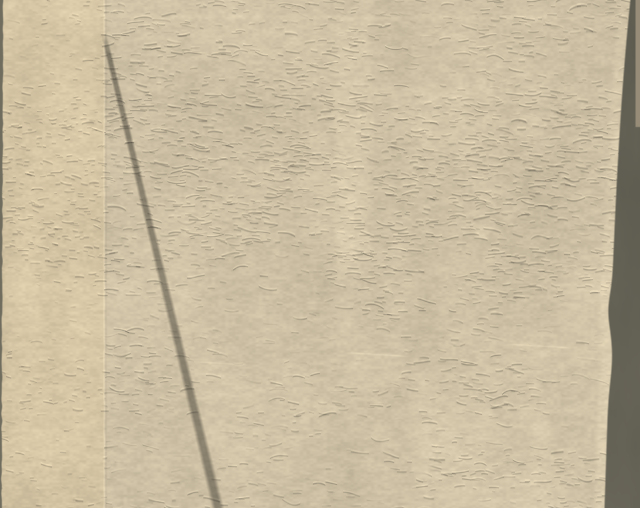
A Shadertoy shader for this texture:

```glsl
#define PLASTER vec3(0.815, 0.763, 0.652)
#define RECESS vec3(0.40, 0.39, 0.34)
#define SEAM_X 0.205
#define GROOVE_DARK 0.17
#define RIDGE_LIGHT 0.07
#define GRIT 0.055
#define BLOTCH 0.09
#define SHADOW 0.34

float hash(vec2 p) {
    vec3 q = fract(p.xyx * vec3(0.1031, 0.1030, 0.0973));
    q += dot(q, q.yzx + 33.33);
    return fract((q.x + q.y) * q.z);
}

float noise(vec2 p) {
    vec2 i = floor(p), f = fract(p);
    f = f * f * (3.0 - 2.0 * f);
    return mix(mix(hash(i), hash(i + vec2(1, 0)), f.x),
               mix(hash(i + vec2(0, 1)), hash(i + vec2(1, 1)), f.x), f.y);
}

float fbm(vec2 p) {
    float sum = 0.0, amp = 0.5;
    for (int i = 0; i < 4; i++) {
        sum += amp * noise(p);
        p = p * 2.03 + 17.1;
        amp *= 0.5;
    }
    return sum;
}

float bell(float x) { return exp(-x * x); }

float band(float x, float lo, float hi, float soft) {
    return smoothstep(lo - soft, lo + soft, x) * (1.0 - smoothstep(hi - soft, hi + soft, x));
}

// Short trowel drags: a dark groove under a pale ridge
float drags(vec2 p, vec2 cell, float density, float stretch, float seed) {
    float dark = 0.0, light = 0.0;
    vec2 home = floor(p / cell);
    for (int j = -1; j <= 1; j++)
    for (int i = -1; i <= 1; i++) {
        vec2 id = home + vec2(i, j);
        vec2 key = id + seed;
        float show = smoothstep(0.0, 0.25, density - hash(key));
        vec2 centre = (id + vec2(hash(key + 31.7), hash(key + 57.3))) * cell;
        vec2 q = p - centre;
        float slope = 0.45 * (hash(key + 83.1) - 0.6);
        float bend = 28.0 * (hash(key + 11.9) - 0.5);
        q.y -= slope * q.x + bend * q.x * q.x;
        float halfLen = stretch * cell.x * mix(0.1, 0.48, hash(key + 71.0));
        float past = max(abs(q.x) - halfLen, 0.0);
        float width = mix(0.0012, 0.002, hash(key + 5.3));
        dark = max(dark, show * bell(length(vec2(past, q.y)) / width));
        light = max(light, show * bell(length(vec2(past, q.y - 0.0032)) / width));
    }
    return RIDGE_LIGHT * light * (1.0 - dark) - GROOVE_DARK * dark;
}

// Round filled fixings and faint level scratches
float fixings(vec2 p) {
    float tone = 0.0;
    for (int i = 0; i < 7; i++) {
        float k = float(i);
        vec2 centre = vec2(0.24 + 0.88 * fract(k * 0.618 + 0.81), 0.2 + 0.55 * fract(k * 0.755 + 0.6));
        vec2 q = (p - centre) / 0.011;
        q += 0.7 * vec2(noise(p * 140.0), noise(p * 140.0 + 40.0)) - 0.35;
        float relief = 0.035 + 0.11 * dot(q, vec2(-0.5, 0.8));
        tone += mix(0.35, 0.9, hash(vec2(k, 9.0))) * relief * exp(-dot(q, q));
    }
    for (int i = 0; i < 3; i++) {
        float k = float(i);
        vec2 q = p - vec2(0.43 + 0.315 * k, 0.285 + 0.017 * k);
        float along = band(q.x, -0.055, 0.055, 0.012);
        tone += along * (0.06 * bell((q.y + 0.06 * q.x) / 0.002) + 0.012 * band(q.y, -0.07, 0.0, 0.005));
    }
    return tone;
}

float wallEdge(float y) {
    return 1.19 + 0.033 * y + 0.018 * y * y * y * y
         - 0.006 * bell((y - 0.39) / 0.045) + 0.005 * bell((y - 0.29) / 0.06);
}

void mainImage(out vec4 fragColor, in vec2 fragCoord) {
    vec2 p = fragCoord / iResolution.y;
    float px = 1.0 / iResolution.y;
    float pier = 1.0 - smoothstep(SEAM_X - 0.002, SEAM_X + 0.002, p.x);

    // Broad stains, faded repairs and level joints
    float tone = BLOTCH * (fbm(p * vec2(6.0, 9.0)) - 0.47);
    tone += 0.045 * (noise(p * vec2(19.0, 5.0) + 8.0) - 0.5);
    tone += 0.012 * pier - 0.012 * band(p.y, 0.35, 0.98, 0.15) * (1.0 - pier);
    float ragged = 0.02 * (fbm(p * 18.0) - 0.5);
    tone += 0.032 * band(p.x + ragged, 0.66, 0.73, 0.008) * smoothstep(0.44, 0.52, p.y);
    tone -= 0.03 * bell((p.y - 0.79 + 0.02 * (p.x - 0.6) + ragged) / 0.008) * (1.0 - pier);
    tone += 0.025 * bell((p.y - 0.966) / 0.005) * (1.0 - pier);

    // Rough render surface
    vec2 w = p + 0.006 * vec2(0.0, noise(p * 38.0) - 0.5);
    float clump = fbm(p * vec2(7.0, 13.0) + 4.0) - 0.47;
    float density = 0.34 + 0.9 * clump + 0.22 * band(p.y, 0.48, 0.82, 0.1) - 0.08 * pier;
    float stretch = mix(1.0, 0.6, pier);
    tone += drags(w, vec2(0.036, 0.0125), density, stretch, 0.0);
    tone += 0.75 * drags(w + 0.37, vec2(0.019, 0.0095), density - 0.06, stretch, 140.0);
    tone += GRIT * (noise(p * vec2(150.0, 250.0)) - 0.5);
    tone += GRIT * (noise(p * vec2(55.0, 130.0)) - 0.5);
    tone += fixings(p);

    // Vertical seam between pier and panel
    float seam = p.x - SEAM_X - 0.001 * (noise(vec2(p.y * 60.0, 3.0)) - 0.5);
    tone += 0.065 * bell(seam / 0.0017) - 0.04 * bell((seam - 0.004) / 0.002);

    float edge = wallEdge(p.y);
    tone += 0.035 * band(p.x, edge - 0.02, edge, 0.006);
    vec3 col = PLASTER * (1.0 + tone);
    col *= mix(vec3(1.0), vec3(1.012, 1.0, 0.975), pier);

    // Slanting cast shadow, softer away from its foot
    float fall = 0.93 - p.y;
    float halfWidth = mix(0.005, 0.0095, clamp(fall, 0.0, 1.0));
    float across = abs(p.x - SEAM_X - 0.241 * fall);
    float shade = 1.0 - smoothstep(halfWidth * 0.35, halfWidth * 1.55, across);
    col *= 1.0 - SHADOW * shade * smoothstep(-0.01, 0.04, fall);

    // Shaded recess, neighbouring strip and left border
    vec3 recess = RECESS * (0.96 + 0.1 * fbm(p * vec2(20.0, 8.0)) - 0.08 * p.y);
    float strip = smoothstep(1.251 - px, 1.251 + px, p.x) * smoothstep(0.75 - px, 0.75 + px, p.y);
    recess = mix(recess, PLASTER * 0.72, strip);
    col = mix(col, recess, smoothstep(edge - 1.2 * px, edge + 1.2 * px, p.x));
    float border = 0.0045 + 0.003 * (p.y - 0.5) + 0.002 * (noise(vec2(p.y * 70.0, 1.0)) - 0.5);
    col = mix(RECESS * 1.1, col, smoothstep(border - px, border + px, p.x));

    fragColor = vec4(clamp(col, 0.0, 1.0), 1.0);
}
```
